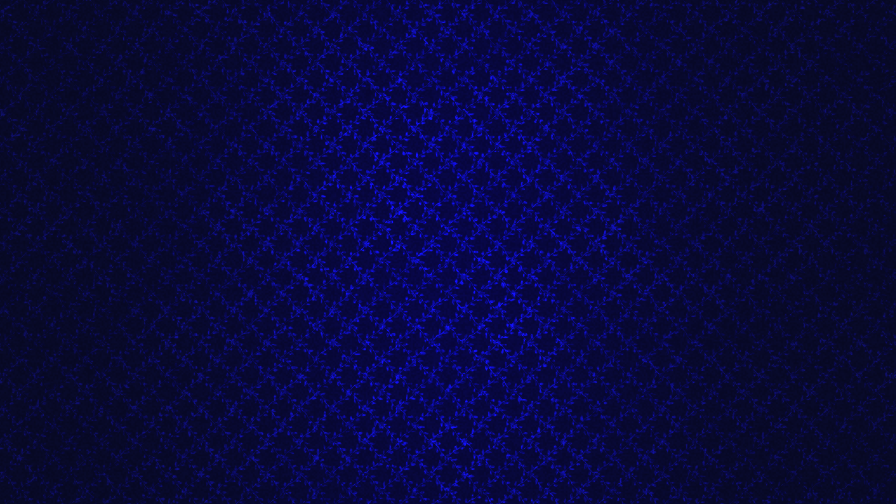
Reproduce this pattern procedurally as a WebGL 2 fragment shader.

```glsl
#version 300 es
precision highp float;

uniform vec2 u_resolution;
out vec4 fragColor;

const float ROWS = 15.3;        // diamonds per canvas height
const float GRAIN = 290.0;      // glitter cells per canvas height
const int LEAVES = 6;           // leaves along one lattice edge
const float PI = 3.14159265;

float hash(vec2 p) {
    vec3 q = fract(vec3(p.xyx) * 0.1031);
    q += dot(q, q.yzx + 33.33);
    return fract((q.x + q.y) * q.z);
}

float noise(vec2 p) {
    vec2 cell = floor(p);
    vec2 f = fract(p);
    f = f * f * (3.0 - 2.0 * f);
    float low = mix(hash(cell), hash(cell + vec2(1.0, 0.0)), f.x);
    float high = mix(hash(cell + vec2(0.0, 1.0)), hash(cell + vec2(1.0)), f.x);
    return mix(low, high, f.y);
}

float ellipse(vec2 p, vec2 radii) {
    return (length(p / radii) - 1.0) * min(radii.x, radii.y);
}

vec2 rotate(vec2 p, float angle) {
    float c = cos(angle);
    float s = sin(angle);
    return vec2(c * p.x + s * p.y, c * p.y - s * p.x);
}

float cover(float d, float blur) {
    return 1.0 - smoothstep(-blur, blur, d);
}

// Leafy scroll along one edge: x runs across it, y from crossing to crossing
float scroll(vec2 p) {
    float bend = 0.045 * sin(2.0 * PI * p.y);
    float d = abs(p.x - bend) - 0.022;
    for (int i = 0; i < LEAVES; i++) {
        float t = (float(i) + 0.5) / float(LEAVES);
        float side = mod(float(i), 2.0) * 2.0 - 1.0;
        float size = 0.65 + 0.35 * sin(PI * t);
        vec2 center = vec2(side * 0.105 * size + 0.045 * sin(2.0 * PI * t), t);
        vec2 local = rotate(p - center, -side * 0.75);
        d = min(d, ellipse(local, vec2(0.052, 0.105) * size));
    }
    return d;
}

// Four small petals where two scrolls cross
float rosette(vec2 p) {
    vec2 petal = abs(p) - vec2(0.065);
    return ellipse(rotate(petal, -0.25 * PI), vec2(0.035, 0.06));
}

// Distance to the diagonal lattice, one unit per diamond
float lattice(vec2 p) {
    vec2 edge = fract(vec2(p.x + p.y, p.x - p.y) + 0.5);
    vec2 across = edge - step(0.5, edge);
    float d = min(scroll(vec2(across.x, edge.y)), scroll(vec2(-across.y, edge.x)));
    return min(d, rosette(across));
}

// Tall soft light, fading mostly to the sides
float glow(vec2 p) {
    vec2 s = p / vec2(0.40, 0.68);
    return exp(-dot(s, s));
}

void main() {
    vec2 uv = gl_FragCoord.xy / u_resolution.y;
    vec2 p = uv - 0.5 * u_resolution / u_resolution.y;
    float blur = max(1.0 * ROWS / u_resolution.y, 0.025);

    // Lattice with slightly ragged outlines
    float ragged = (noise(uv * GRAIN * 0.7) - 0.5) * 0.055;
    float mask = cover(lattice((p - vec2(0.0, 0.016)) * ROWS) + ragged, blur);

    // Glitter and slow wear
    float glitter = noise(uv * GRAIN + 17.0);
    float wear = 0.88 + 0.24 * noise(uv * 9.0 + 5.0);
    float shine = (0.55 + 0.75 * glitter * glitter + 0.15 * glitter) * wear;

    // Light on cloth and thread
    float light = glow(p);
    vec3 cloth = mix(vec3(0.030, 0.036, 0.150), vec3(0.030, 0.025, 0.270), light);
    vec3 thread = mix(vec3(0.042, 0.043, 0.300), vec3(0.060, 0.055, 0.860), light);
    cloth *= 0.86 + 0.28 * glitter;
    vec3 color = mix(cloth, max(cloth, thread * shine), mask);

    fragColor = vec4(color, 1.0);
}
```
